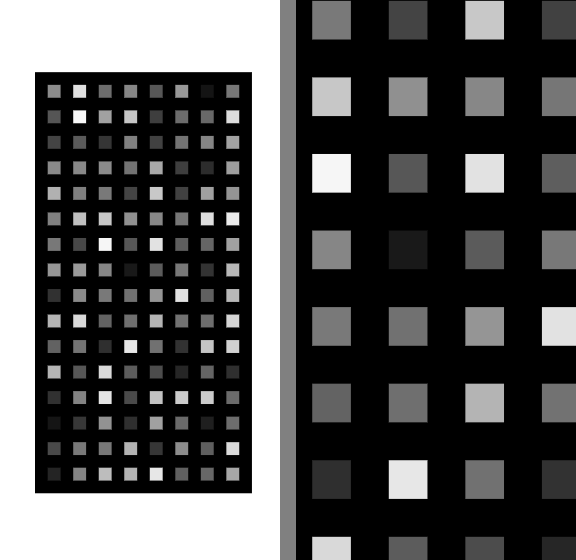
Left, the full canvas; right, a detail of the centre.
Reproduce this pattern procedurally as a WebGL 1 fragment shader.

```glsl
precision highp float;
// Draws a black panel on white holding a grid of squares in random greys.

uniform vec2 u_resolution;

// Lengths are fractions of the canvas width
const vec2 GRID = vec2(8.0, 16.0);
const float PITCH = 0.09115;
const float SQUARE_SHARE = 0.505;
const vec2 PANEL_ORIGIN = vec2(0.125, 0.2383);

const vec3 PAPER = vec3(1.0);
const vec3 PANEL = vec3(0.0);

// Sine-free hash of a cell and a seed
float hash(vec2 cell, float seed) {
    vec3 p = fract(vec3(cell.xyx + seed) * vec3(0.1031, 0.1030, 0.0973));
    p += dot(p, p.yzx + 33.33);
    return fract((p.x + p.y) * p.z);
}

// Signed distance to a box centred on zero
float boxDistance(vec2 p, vec2 halfSize) {
    vec2 d = abs(p) - halfSize;
    return length(max(d, 0.0)) + min(max(d.x, d.y), 0.0);
}

// Antialiased coverage from a signed distance
float coverage(float dist, float pixel) {
    return clamp(0.5 - dist / pixel, 0.0, 1.0);
}

// Two hashes averaged: mid greys are common, extremes are rare
float cellShade(vec2 cell) {
    return 0.5 * (hash(cell, 7.0) + hash(cell, 41.0));
}

// Grey squares, centred in their cells
vec3 drawSquares(vec3 base, vec2 p, float pixel) {
    vec2 cell = floor(p / PITCH);
    vec2 local = (fract(p / PITCH) - 0.5) * PITCH;
    vec2 inside = step(vec2(0.0), cell) * step(cell, GRID - 1.0);
    float dist = boxDistance(local, vec2(0.5 * SQUARE_SHARE * PITCH));
    float mask = coverage(dist, pixel) * inside.x * inside.y;
    return mix(base, vec3(cellShade(cell)), mask);
}

void main() {
    float pixel = 1.0 / u_resolution.x;
    vec2 p = gl_FragCoord.xy * pixel - PANEL_ORIGIN;

    // Panel: the grid plus half a pitch
    vec2 panelHalf = 0.5 * PITCH * (GRID + 0.5);
    float panelMask = coverage(boxDistance(p - panelHalf, panelHalf), pixel);
    vec3 color = mix(PAPER, PANEL, panelMask);

    // Squares: inset so margins and gaps are equal
    color = drawSquares(color, p - 0.25 * PITCH, pixel);

    gl_FragColor = vec4(color, 1.0);
}
```
